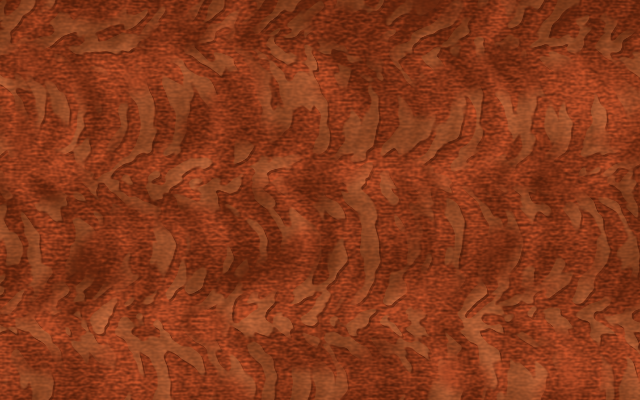
This texture is drawn by a Shadertoy shader. Its source:

```glsl
// Figured lacewood veneer: tan ray flakes over fine, horizontal red-brown grain.

// Palette
const vec3 DARK_WOOD   = vec3(0.40, 0.145, 0.050);
const vec3 RED_WOOD    = vec3(0.66, 0.275, 0.135);
const vec3 DARK_FLAKE  = vec3(0.47, 0.225, 0.100);
const vec3 LIGHT_FLAKE = vec3(0.72, 0.395, 0.225);
const vec3 SHADOW_WOOD = vec3(0.33, 0.125, 0.045);

// Sizes, in canvas heights or in cycles per canvas height
const float ARCH_HEIGHT  = 0.33;
const float ARCH_BASE    = 0.215;
const float ARCH_DEPTH   = 0.085;
const vec2  FLAKE_FREQ   = vec2(23.0, 14.0);
const vec2  RIPPLE_FREQ  = vec2(14.0, 4.5);
const vec2  THREAD_FREQ  = vec2(30.0, 145.0);
const vec2  SPECKLE_FREQ = vec2(95.0, 150.0);
const vec2  SHADOW_SHIFT = vec2(-0.0045, 0.0055);

// Strengths
const float FLAKE_LEVEL   = 0.07;
const float FLAKE_EDGE    = 0.055;
const float FLAKE_OPACITY = 0.85;
const float SHADOW_DEPTH  = 0.62;
const float GRAIN_DEPTH   = 0.34;
const float PI = 3.14159;

vec2 gradientAt(vec2 cell) {
    uvec2 k = uvec2(ivec2(cell) + 4096);
    uint h = k.x * 1597334677u ^ k.y * 3812015801u;
    h = (h ^ (h >> 15)) * 2246822519u;
    h ^= h >> 13;
    float angle = float(h & 65535u) / 65536.0 * 2.0 * PI;
    return vec2(cos(angle), sin(angle));
}

// Gradient noise, roughly -0.7 to 0.7
float noise(vec2 p) {
    vec2 i = floor(p), f = p - i;
    vec2 u = f * f * f * (f * (f * 6.0 - 15.0) + 10.0);
    vec2 e = vec2(1.0, 0.0);
    float low  = mix(dot(gradientAt(i), f),
                     dot(gradientAt(i + e), f - e), u.x);
    float high = mix(dot(gradientAt(i + e.yx), f - e.yx),
                     dot(gradientAt(i + 1.0), f - 1.0), u.x);
    return mix(low, high, u.y);
}

float bump(float y, float center, float radius) {
    float d = (y - center) / radius;
    return exp(-d * d);
}

// Bends columns into arches and flattens the rows where arches meet
vec2 figureSpace(vec2 p) {
    float phase = PI * (p.y - ARCH_BASE) / ARCH_HEIGHT
                + 0.5 * noise(p * vec2(2.0, 3.0) + 31.0);
    float bend = ARCH_DEPTH * sqrt(sin(phase) * sin(phase) + 0.02);
    return vec2(p.x - bend, p.y + 0.033 * sin(2.0 * phase));
}

// Height field whose raised parts are the flakes
float flakeField(vec2 p) {
    vec2 q = figureSpace(p);
    q += 0.010 * vec2(noise(p * 27.0 + 7.0), noise(p * 23.0 + 53.0));
    float field = noise(q * FLAKE_FREQ);
    field += 0.30 * noise(q * FLAKE_FREQ * vec2(1.9, 2.3) + 17.0);
    return field + 0.16 * noise(p * vec2(5.0, 7.0) + 71.0);
}

float flakeMask(float field) {
    return smoothstep(-FLAKE_EDGE, FLAKE_EDGE, field - FLAKE_LEVEL);
}

void mainImage(out vec4 fragColor, in vec2 fragCoord) {
    vec2 p = fragCoord / iResolution.y;
    vec2 q = figureSpace(p);

    // Broad horizontal bands and upright ripples
    float bands = 0.45 * noise(p * vec2(0.7, 9.0) + 11.0)
                + 0.20 * bump(p.y, 0.15, 0.08)
                + 0.14 * bump(p.y, 0.74, 0.12)
                - 0.14 * bump(p.y, 0.31, 0.09)
                - 0.26 * smoothstep(0.82, 0.92, p.y)
                - 0.12 * smoothstep(0.06, 0.0, p.y);
    float ripple = noise(q * RIPPLE_FREQ + 23.0)
                 + 0.4 * noise(q * vec2(30.0, 11.0) + 41.0);

    // Fine threads and pores
    float thread = noise(p * THREAD_FREQ);
    float speckle = noise(p * SPECKLE_FREQ + 5.0);
    float grain = 0.6 * thread + 0.7 * speckle;

    // Flakes, lit toward their lower right rims
    float field = flakeField(p);
    float shiftedField = flakeField(p + SHADOW_SHIFT);
    float flake = flakeMask(field);
    float shadow = flakeMask(shiftedField) * (1.0 - flake);
    float rim = clamp(shiftedField - field, -0.3, 0.3);
    float presence = smoothstep(-0.35, 0.12, noise(p * vec2(6.0, 8.0) + 90.0));

    float woodTone = 0.47 + bands + 0.75 * ripple + 0.45 * grain;
    vec3 wood = mix(DARK_WOOD, RED_WOOD, clamp(woodTone, 0.0, 1.0));
    float flakeTone = 0.50 + 0.9 * bands + 0.55 * ripple + 0.7 * rim;
    vec3 tan_ = mix(DARK_FLAKE, LIGHT_FLAKE, clamp(flakeTone, 0.0, 1.0));

    vec3 color = mix(wood, SHADOW_WOOD, SHADOW_DEPTH * shadow * presence);
    color = mix(color, tan_, FLAKE_OPACITY * flake * presence);
    color *= 1.0 + GRAIN_DEPTH * grain * mix(1.0, 0.6, flake);
    fragColor = vec4(color, 1.0);
}
```
